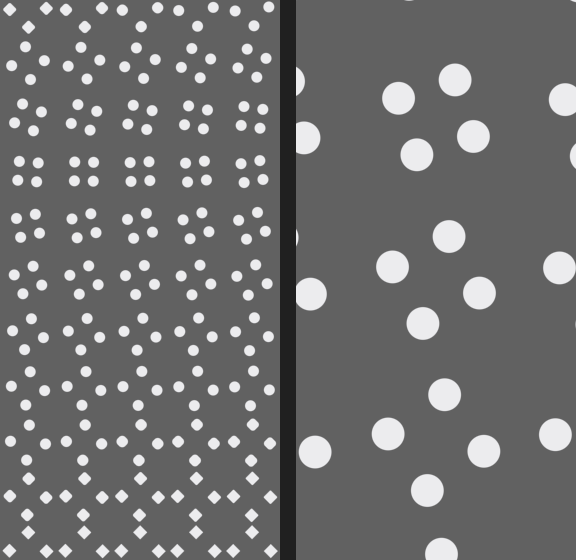
Left, the full canvas; right, a detail of the centre.
Give the GLSL for this pattern, as a WebGL 2 fragment shader.

```glsl
#version 300 es
precision highp float;
// A grid of four-dot clusters on grey. Reading from the top left, each cluster
// slides its dots along the sides of a diamond, following one eased sequence;
// the dots are round in mid sequence and become diamonds towards both ends.

#define COLUMNS 5.0
#define ROWS 11.0
#define ROW_PITCH 0.1936       // all lengths are in canvas widths
#define CLUSTER_REACH 0.0673   // centre to corner of the diamond path
#define DOT_RADIUS 0.0195
#define SQUARE_HALF 0.0178     // half side of a fully square dot
#define SQUARE_CORNER 0.1      // its corner rounding, relative to half side
#define ROUND_AT 0.08          // slide at which a dot is fully round
#define EASE_POWER 2.15
#define EASE_GAIN 6.0
#define GROUND vec3(0.380, 0.380, 0.382)
#define DOT_COLOR vec3(0.925, 0.925, 0.933)

uniform vec2 u_resolution;
out vec4 fragColor;

// Falls from 1 at the first cluster to 0 at the last, with a long tail.
float slideAmount(float column, float row) {
    float s = (row + column / COLUMNS + 1.0) / (ROWS + 1.0);
    float rest = max(1.0 - s, 0.0);
    return rest / (rest + EASE_GAIN * pow(s, EASE_POWER));
}

// Square standing on a corner, with rounded corners.
float roundedDiamond(vec2 p, float halfSide, float corner) {
    vec2 turned = vec2(p.x + p.y, p.y - p.x) * 0.70710678;
    vec2 q = abs(turned) - halfSide + corner;
    return length(max(q, 0.0)) + min(max(q.x, q.y), 0.0) - corner;
}

void main() {
    vec2 p = (gl_FragCoord.xy - 0.5 * u_resolution) / u_resolution.x;

    // Cell indices, counted from the top left, and position in the cell
    float column = floor((p.x + 0.5) * COLUMNS);
    float rowOffset = floor(p.y / ROW_PITCH + 0.5);
    float row = clamp(0.5 * (ROWS - 1.0) - rowOffset, 0.0, ROWS - 1.0);
    vec2 center = vec2((column + 0.5) / COLUMNS - 0.5, rowOffset * ROW_PITCH);
    vec2 local = p - center;

    // Dot shape and place for this step of the sequence
    float slide = slideAmount(column, row);
    float roundness = smoothstep(0.0, ROUND_AT, min(slide, 1.0 - slide));
    float halfSide = mix(SQUARE_HALF, DOT_RADIUS, roundness);
    float corner = halfSide * mix(SQUARE_CORNER, 1.0, roundness);
    vec2 offset = CLUSTER_REACH * vec2(slide, 1.0 - slide);

    // Four dots, each a quarter turn from the last
    float d = 1.0;
    for (int i = 0; i < 4; i++) {
        d = min(d, roundedDiamond(local - offset, halfSide, corner));
        offset = vec2(-offset.y, offset.x);
    }

    float edge = 0.8 / u_resolution.x;
    float coverage = 1.0 - smoothstep(-edge, edge, d);
    fragColor = vec4(mix(GROUND, DOT_COLOR, coverage), 1.0);
}
```
